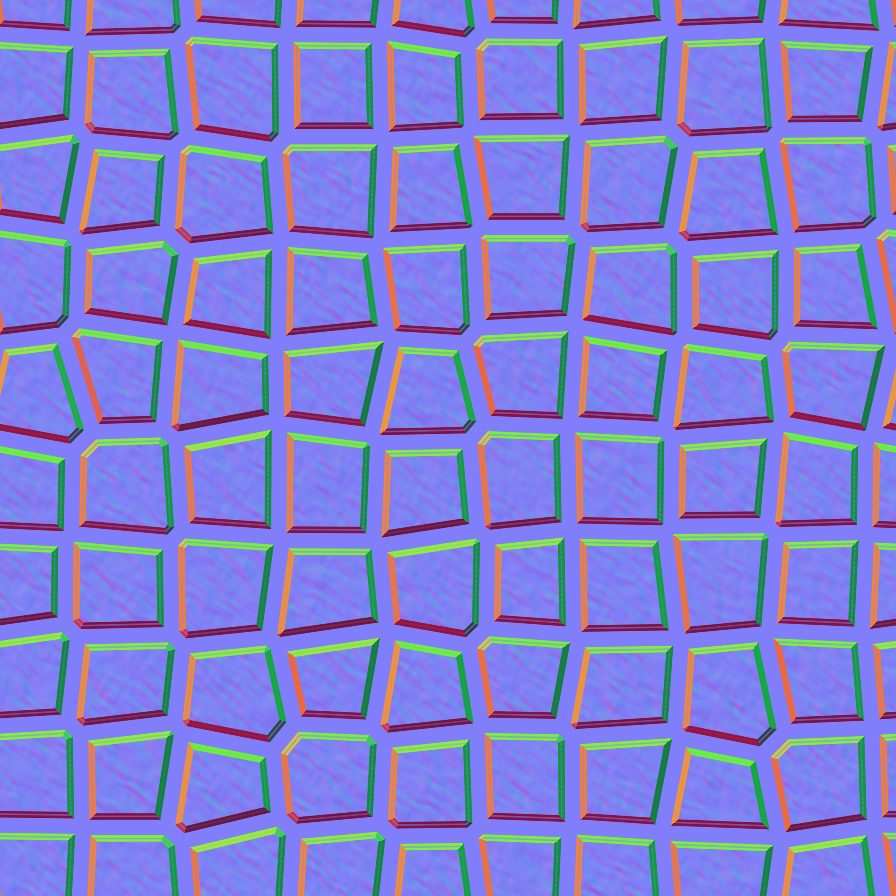
A WebGL 2 fragment shader for this texture map:

```glsl
#version 300 es
precision highp float;
// Normal map of irregular paving stones with bevelled rims and flat joints.
uniform vec2 u_resolution;
out vec4 fragColor;

const float CELLS = 9.0;                      // stones across and down
const vec2 GRID_SHIFT = vec2(0.21, 0.38);
const float JITTER = 0.30;
const float JOINT = 0.077;                    // half joint width, in cells
const float BEVEL = 0.066;                    // rim width, in cells
const vec3 FLAT_COLOR = vec3(0.505, 0.495, 0.99);
const float RIM_TILT = 0.43;
const float RIM_BLUE = 0.25;

float hash(vec2 p) {
    return fract(sin(dot(p, vec2(127.1, 311.7))) * 43758.5453);
}

float noise(vec2 p) {
    vec2 i = floor(p), f = fract(p);
    f = f * f * (3.0 - 2.0 * f);
    return mix(mix(hash(i), hash(i + vec2(1, 0)), f.x),
               mix(hash(i + vec2(0, 1)), hash(i + vec2(1, 1)), f.x), f.y);
}

// Jittered stone centre; the layout wraps at the canvas edge.
vec2 stoneCentre(vec2 id, float cells) {
    vec2 w = mod(id, cells);
    vec2 rnd = vec2(hash(w + 3.7), hash(w + 51.3));
    return id + 0.5 + JITTER * (rnd - 0.5);
}

// Returns the outward direction of the nearest side (xy) and its distance (z).
vec3 nearestSide(vec2 g, float cells) {
    vec2 home = floor(g), homeId = home;
    float best = 1e5;
    for (int y = -1; y <= 1; y++)
    for (int x = -1; x <= 1; x++) {
        vec2 id = floor(g) + vec2(x, y);
        vec2 c = stoneCentre(id, cells);
        float d = distance(g, c);
        if (d < best) { best = d; home = c; homeId = id; }
    }
    vec3 side = vec3(1.0, 0.0, 1e5);
    for (int y = -1; y <= 1; y++)
    for (int x = -1; x <= 1; x++) {
        if (x == 0 && y == 0) continue;
        vec2 c = stoneCentre(homeId + vec2(x, y), cells);
        vec2 dir = normalize(c - home);
        float d = dot(0.5 * (home + c) - g, dir);
        if (d < side.z) side = vec3(dir, d);
    }
    return side;
}

// Rough height, drawn out along the falling diagonal.
float grainHeight(vec2 p) {
    vec2 q = vec2(p.x - p.y, p.x + p.y) * 0.7071;
    q.y += 0.006 * noise(p * 45.0);
    float fine = noise(q * vec2(60.0, 165.0));
    float broad = noise(q * vec2(28.0, 75.0) + 17.0);
    float pits = noise(p * vec2(150.0, 100.0) + 40.0);
    return fine + 0.9 * broad + 0.4 * pits;
}

vec3 stoneColor(vec2 p, float strength) {
    const float STEP = 0.0016;
    float h = grainHeight(p);
    vec2 slope = vec2(grainHeight(p + vec2(STEP, 0)) - h,
                      grainHeight(p + vec2(0, STEP)) - h);
    vec2 tilt = clamp(vec2(-slope.x, slope.y) * strength, -0.24, 0.24);
    return vec3(0.5 + tilt.x, 0.505 + tilt.y, 0.97 - 0.9 * dot(abs(tilt), vec2(0.5)));
}

// Rim lit by its facing, with a pale groove along the middle.
vec3 rimColor(vec2 dir, float t, float along, float blur) {
    vec3 rim = vec3(0.5 - RIM_TILT * dir.x, 0.5 + RIM_TILT * dir.y, RIM_BLUE);
    rim.g += 0.07 * max(dir.x, 0.0);
    float slant = min(abs(dir.x), abs(dir.y));
    float groove = smoothstep(0.0, 0.18, abs(slant - 0.2));
    float line = 1.0 - smoothstep(0.12 - blur * 0.5, 0.12 + blur * 0.5, abs(t - 0.52));
    float beads = mix(1.0, 0.65 + 0.35 * sin(along * 132.0), step(0.8, abs(dir.x)));
    return mix(rim, FLAT_COLOR, 0.55 * line * beads * (0.15 + 0.85 * groove));
}

void main() {
    float canvas = min(u_resolution.x, u_resolution.y);
    vec2 p = gl_FragCoord.xy / canvas;
    vec2 g = p * CELLS + GRID_SHIFT;
    float px = CELLS / canvas;

    vec3 side = nearestSide(g, CELLS);
    float t = (side.z - JOINT) / BEVEL;
    float along = dot(g, vec2(-side.y, side.x));

    // Joint, then rim, then stone face.
    vec3 rim = rimColor(side.xy, t, along, px / BEVEL);
    vec3 color = mix(FLAT_COLOR, rim, smoothstep(-0.5, 0.5, (side.z - JOINT) / px));
    float face = smoothstep(-0.5, 0.5, (side.z - JOINT - BEVEL) / px);
    color = mix(color, stoneColor(p, 0.34), face);
    fragColor = vec4(color, 1.0);
}
```
